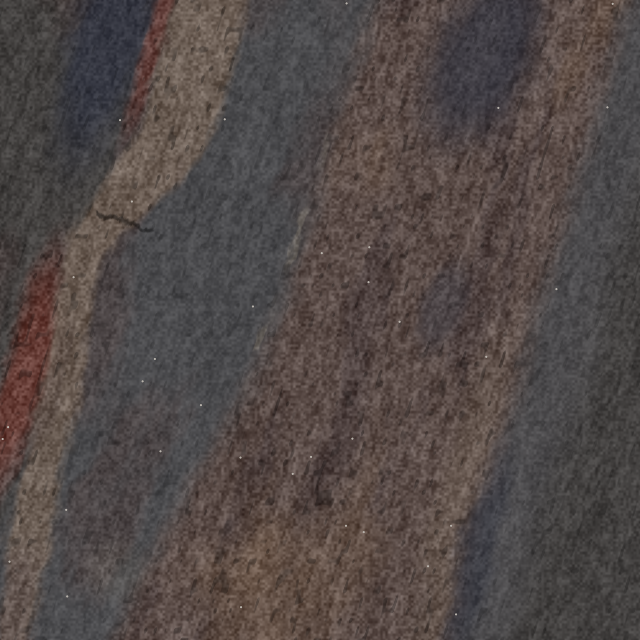
Write a WebGL 1 fragment shader that draws this texture.

```glsl
precision highp float;
// Weathered slate: leaning bands of blue-grey and brown stone, a tan vein, rust stains and fine grain.
uniform vec2 u_resolution;

const float LEAN = 0.30;          // sideways drift of the bands per unit of height
const float WARP = 0.045;         // waviness of the band borders
const float GRAIN_SCALE = 250.0;  // grains across the canvas
const float GRAIN_AMOUNT = 0.13;
const float STREAK_AMOUNT = 0.11;
const float SPECK_SCALE = 110.0;
const float SPECK_CHANCE = 0.0022;

const vec3 BLUE_GREY = vec3(0.295, 0.295, 0.305);
const vec3 BROWN     = vec3(0.360, 0.302, 0.284);
const vec3 UMBER     = vec3(0.295, 0.245, 0.240);
const vec3 CHARCOAL  = vec3(0.262, 0.252, 0.246);
const vec3 TAN       = vec3(0.440, 0.382, 0.340);
const vec3 OCHRE     = vec3(0.425, 0.340, 0.280);
const vec3 NAVY      = vec3(0.205, 0.215, 0.260);
const vec3 RUST      = vec3(0.410, 0.225, 0.195);
const vec3 PALE      = vec3(0.520, 0.490, 0.450);

float hash(vec2 p) {
  vec3 q = fract(p.xyx * 0.1031);
  q += dot(q, q.yzx + 33.33);
  return fract((q.x + q.y) * q.z);
}

float noise(vec2 p) {
  vec2 cell = floor(p), f = fract(p);
  f = f * f * (3.0 - 2.0 * f);
  float low = mix(hash(cell), hash(cell + vec2(1.0, 0.0)), f.x);
  float high = mix(hash(cell + vec2(0.0, 1.0)), hash(cell + 1.0), f.x);
  return mix(low, high, f.y);
}

float fbm(vec2 p) {
  float sum = 0.0, weight = 0.53;
  for (int i = 0; i < 4; i++) {
    sum += weight * noise(p);
    p = p * 2.03 + 17.3;
    weight *= 0.5;
  }
  return sum;
}

// Soft-edged stripe between two borders.
float band(float v, float lo, float hi, float soft) {
  return smoothstep(lo - soft, lo + soft, v) * (1.0 - smoothstep(hi - soft, hi + soft, v));
}

// Soft elliptical stain.
float stain(vec2 p, vec2 centre, vec2 radius) {
  return 1.0 - smoothstep(0.35, 1.0, length((p - centre) / radius));
}

float segment(vec2 p, vec2 a, vec2 b) {
  vec2 ab = b - a;
  return length(p - a - ab * clamp(dot(p - a, ab) / dot(ab, ab), 0.0, 1.0));
}

void main() {
  vec2 uv = gl_FragCoord.xy / u_resolution;
  vec2 lean = vec2(uv.x - LEAN * uv.y, uv.y);   // x runs across the bands
  float drift = fbm(lean * vec2(9.0, 5.0) + 3.0) - 0.5;
  float fray = fbm(lean * vec2(60.0, 30.0) + 41.0) - 0.5;
  vec2 p = lean + vec2(WARP * drift + 0.022 * fray, 0.0);
  float y = uv.y;

  // Broad bands
  float streak = fbm(p * vec2(19.0, 3.5) + 8.0);
  float cloud = fbm(p * vec2(8.0, 4.0) + 23.0);
  vec3 brown = mix(BROWN, UMBER, smoothstep(0.48, 0.66, streak) * 0.8);
  brown = mix(brown, OCHRE, smoothstep(0.55, 0.75, cloud) * 0.45);
  vec3 col = mix(CHARCOAL, BLUE_GREY, smoothstep(-0.06, -0.02, p.x));
  col = mix(col, UMBER, smoothstep(0.48, 0.68, cloud) * 0.55);
  float brownEdge = mix(0.19, 0.285, smoothstep(0.0, 0.5, y));
  col = mix(col, brown, smoothstep(brownEdge - 0.03, brownEdge + 0.03, p.x));
  col = mix(col, BLUE_GREY, smoothstep(0.66, 0.72, p.x) * 0.9);
  col = mix(col, CHARCOAL, smoothstep(0.75, 0.83, p.x) * 0.9);

  // Dark, rusty and ochre stains
  col = mix(col, NAVY, 0.9 * stain(p, vec2(-0.105, 0.95), vec2(0.085, 0.28)));
  col = mix(col, NAVY, 0.7 * stain(p, vec2(0.485, 0.92), vec2(0.12, 0.20)));
  col = mix(col, NAVY, 0.4 * stain(p, vec2(0.545, 0.52), vec2(0.05, 0.10)));
  col = mix(col, NAVY, 0.5 * stain(p, vec2(0.70, 0.13), vec2(0.05, 0.22)));
  col = mix(col, RUST, 0.85 * stain(p, vec2(-0.088, 0.42), vec2(0.055, 0.26)));
  col = mix(col, RUST, 0.7 * stain(p, vec2(-0.035, 0.96), vec2(0.026, 0.24)));
  col = mix(col, OCHRE, 0.55 * stain(p, vec2(0.34, 0.06), vec2(0.20, 0.24)) * smoothstep(0.35, 0.6, cloud));
  col = mix(col, TAN, 0.55 * band(p.x, 0.62, 0.675, 0.02) * (1.0 - smoothstep(0.3, 0.6, y)));
  col = mix(col, PALE, 0.22 * stain(uv, vec2(0.18, 0.11), vec2(0.065)));

  // Tan vein with a crack across its bend
  float veinCentre = 0.02 - 0.055 * smoothstep(0.0, 0.5, y) + 0.075 * smoothstep(0.6, 0.8, y);
  float veinWidth = mix(0.030, 0.060, smoothstep(0.55, 0.75, y));
  float vein = band(p.x, veinCentre - veinWidth, veinCentre + veinWidth, 0.012);
  col = mix(col, mix(TAN, BROWN, smoothstep(0.42, 0.68, streak) * 0.7), vein * 0.9);
  float crack = segment(uv + 0.02 * fray, vec2(0.15, 0.665), vec2(0.235, 0.64));
  col *= 1.0 - 0.4 * (1.0 - smoothstep(0.001, 0.006, crack));

  // Broken pale ridge beside the blue-grey band
  float ridge = 1.0 - smoothstep(0.001, 0.006, abs(p.x - 0.272));
  ridge *= band(y, 0.38, 0.78, 0.05) * smoothstep(0.4, 0.62, noise(lean * vec2(25.0, 32.0)));
  col = mix(col, PALE, ridge * 0.5);

  // Streaks, grain and dark pits; the blue-grey stone is smoother
  float rough = mix(0.65, 1.15, smoothstep(-0.01, 0.08, col.r - col.b));
  float fineStreak = fbm(lean * vec2(75.0, 16.0)) - 0.5;
  float grain = noise(uv * GRAIN_SCALE) - 0.5 + 0.7 * (noise(lean * GRAIN_SCALE * vec2(0.6, 0.3) + 71.0) - 0.5);
  col += rough * (STREAK_AMOUNT * fineStreak + GRAIN_AMOUNT * grain);
  float pits = smoothstep(0.76, 0.92, noise(lean * vec2(130.0, 65.0) + 5.0));
  col *= 1.0 - 0.22 * rough * pits;

  // Rare bright specks
  vec2 cell = floor(uv * SPECK_SCALE);
  vec2 offset = 0.3 + 0.4 * vec2(hash(cell + 11.0), hash(cell + 29.0));
  float speck = 1.0 - smoothstep(0.08, 0.28, length(fract(uv * SPECK_SCALE) - offset));
  col = mix(col, vec3(0.72, 0.70, 0.67), speck * step(hash(cell + 53.0), SPECK_CHANCE));

  gl_FragColor = vec4(clamp(col, 0.0, 1.0), 1.0);
}
```
